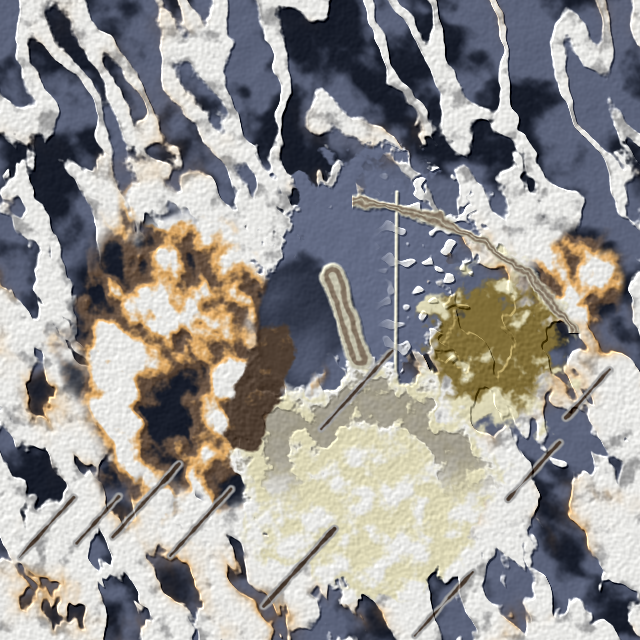
Write a Shadertoy shader that draws this texture.

```glsl
// Weathered mineral relief: pale veins over navy slate, rusty stains and a cream disc.
// Stretched, warped gradient noise makes the veins; distance functions place the larger
// forms; a height difference toward the light embosses everything with a fine grain.

const vec3 PALE  = vec3(0.91, 0.91, 0.90);
const vec3 GREY  = vec3(0.63, 0.63, 0.63);
const vec3 SLATE = vec3(0.36, 0.39, 0.48);
const vec3 INK   = vec3(0.09, 0.11, 0.16);
const vec3 UMBER = vec3(0.39, 0.31, 0.25);
const vec3 CREAM = vec3(0.86, 0.84, 0.71);
const vec3 OCHRE = vec3(0.86, 0.66, 0.40);
const vec3 OLIVE = vec3(0.50, 0.43, 0.22);
const vec2 ACROSS = vec2(0.92, 0.39);     // across the veins
const vec2 ALONG  = vec2(-0.39, 0.92);    // along the veins
const vec2 LIGHT  = vec2(-0.0022, 0.0026);
const vec2 DISC   = vec2(0.57, 0.25);
const vec2 ARC    = vec2(0.53, 0.25);
const float WARP = 0.07;
const float EDGE = 0.022;
const float GRAIN_FREQ = 145.0;
const float RELIEF = 0.20;
const int CRACKS = 9;

float hash(vec2 p) { return fract(sin(dot(p, vec2(127.1, 311.7))) * 43758.5453); }

float corner(vec2 cell, vec2 f, vec2 o) {
    vec2 g = vec2(hash(cell + o), hash(cell + o + 57.3)) * 2.0 - 1.0;
    return dot(g, f - o);
}

float noise(vec2 p) {
    vec2 i = floor(p), f = fract(p);
    vec2 u = f * f * f * (f * (f * 6.0 - 15.0) + 10.0);
    vec2 k = vec2(0.0, 1.0);
    return 1.4 * mix(mix(corner(i, f, k.xx), corner(i, f, k.yx), u.x),
                     mix(corner(i, f, k.xy), corner(i, f, k.yy), u.x), u.y);
}

float fbm(vec2 p) {
    float sum = 0.0, amp = 0.5;
    for (int i = 0; i < 4; i++) {
        sum += amp * noise(p);
        p = mat2(1.6, 1.2, -1.2, 1.6) * p + 7.1;
        amp *= 0.5;
    }
    return sum;
}

float segment(vec2 p, vec2 a, vec2 b) {
    vec2 d = b - a;
    return length(p - a - d * clamp(dot(p - a, d) / dot(d, d), 0.0, 1.0));
}

// Soft ellipse: 1 at the centre, 0 on the rim, negative outside
float spot(vec2 p, vec2 c, vec2 r) { return 1.0 - length((p - c) / r); }

float fill(float d, float soft) { return smoothstep(-soft, soft, d); }

// Colour in rgb, height in a
vec4 surface(vec2 p) {
    vec2 w = p + WARP * vec2(fbm(p * 5.0), fbm(p * 5.0 + 17.0));
    vec2 s = vec2(dot(w, ACROSS), dot(w, ALONG));
    float rough = fbm(p * 24.0 + 3.0);
    float tone = fbm(w * 7.0 + 31.0);
    float grain = noise(p * GRAIN_FREQ) + 0.5 * noise(p * GRAIN_FREQ * 0.45 + 9.0);

    // Looping veins above, ragged blotches below
    float top = smoothstep(0.62, 0.84, p.y + 0.3 * tone);
    float loops = 0.125 - abs(noise(s * vec2(13.0, 4.0) + 2.0));
    float blots = fbm(s * vec2(13.0, 6.5) + 5.0) + 0.06;
    float vein = mix(blots, loops, top) + 0.12 * rough;
    float mask = fill(vein, EDGE);
    vec3 dark = mix(INK, SLATE, smoothstep(-0.16, 0.10, tone - 0.3 * rough));
    vec3 light = mix(GREY, PALE, smoothstep(-0.22, 0.06, rough + vein * 0.8));
    vec3 col = mix(dark, light, mask);

    // Warm stain on vein edges, then the rusty field
    float warm = smoothstep(0.0, 0.3, fbm(p * 6.0 + 60.0)) * (1.0 - 0.7 * top);
    col = mix(col, mix(UMBER, OCHRE, mask), warm * exp(-abs(vein) * 14.0));
    float field = max(spot(p, vec2(0.27, 0.44), vec2(0.19, 0.25)),
                      spot(p, vec2(0.90, 0.56), vec2(0.09, 0.08)));
    float rust = smoothstep(0.0, 0.25, field + 0.9 * tone);
    float burn = fbm(s * vec2(11.0, 7.0) + 80.0) + 0.35 * rough;
    vec3 stain = mix(INK, UMBER, smoothstep(-0.24, -0.10, burn));
    stain = mix(stain, OCHRE, smoothstep(-0.06, 0.05, burn));
    stain = mix(stain, PALE, smoothstep(0.04, 0.15, burn));
    col = mix(col, stain, rust);
    float h = mix(mask, smoothstep(-0.2, 0.12, burn), rust);

    // Slate fan with pale flecks, a dark pocket and an olive patch
    float fan = fill(spot(p, vec2(0.58, 0.58), vec2(0.15, 0.17)) + 1.1 * rough, 0.08);
    float fleck = fill(noise(p * vec2(42.0, 60.0)) - 0.22, 0.06) * smoothstep(0.58, 0.66, p.x);
    col = mix(col, mix(SLATE * 1.08, PALE, fleck), fan);
    h = mix(h, fleck, fan);
    float pocket = fill(spot(w, vec2(0.48, 0.48), vec2(0.065, 0.10)) + 0.3 * rough, 0.12);
    col = mix(col, mix(INK, SLATE, 0.35 + tone), pocket);
    h *= 1.0 - pocket;
    float olive = fill(spot(p, vec2(0.77, 0.45), vec2(0.10, 0.12)) + 1.2 * rough, 0.14);
    col = mix(col, mix(OLIVE, CREAM, smoothstep(0.0, 0.25, rough + tone)), olive);

    // Cream disc with a worn ring
    float r = length((p - DISC) * vec2(0.85, 1.0)) + 0.09 * tone;
    float disc = fill(0.175 - r + 0.06 * rough, 0.006);
    float ring = fill(0.024 - abs(r - 0.125) + 0.09 * rough, 0.006) * smoothstep(0.2, 0.3, p.y);
    vec3 chalk = mix(CREAM, PALE, smoothstep(-0.1, 0.2, rough));
    col = mix(col, mix(chalk, mix(GREY, OLIVE, 0.3), ring * 0.85), disc);
    h = mix(h, 1.0 - 0.5 * ring, disc);

    // Long arc, upright seam, leaning bars
    float arc = abs(length(p - ARC) - 0.435 + 0.02 * rough) + step(p.x, 0.55) + step(p.y, 0.48);
    float seam = segment(p, vec2(0.618, 0.42), vec2(0.620, 0.70));
    float bar = segment(p, vec2(0.52, 0.57), vec2(0.56, 0.44)) + 0.01 * rough;
    float beam = segment(p, vec2(0.43, 0.46), vec2(0.38, 0.33)) + 0.03 * rough;
    col = mix(col, mix(UMBER * 0.8, OCHRE, smoothstep(0.05, 0.4, rough)), fill(0.032 - beam, 0.004));
    float line = max(fill(0.008 - arc, 0.003), fill(0.0025 - seam, 0.002));
    line = max(line, fill(0.019 - bar, 0.003));
    col = mix(col, mix(GREY, CREAM, 0.6), line);
    h = mix(h, 1.0, line);
    float groove = max(fill(0.004 - abs(bar - 0.008), 0.002), fill(0.002 - abs(arc - 0.003), 0.002));
    col = mix(col, UMBER, groove * 0.7);

    // Scattered diagonal cracks in the lower half
    for (int i = 0; i < CRACKS; i++) {
        float k = float(i);
        vec2 a = vec2(fract(k * 0.382 + 0.12), 0.42 * hash(vec2(k, 4.0)));
        vec2 b = a + vec2(0.10, 0.11) * (0.6 + hash(vec2(k, 9.0)));
        float d = segment(p, a, b) + 0.006 * rough;
        col = mix(col, GREY, fill(0.006 - d, 0.002));
        col = mix(col, UMBER * 0.7, fill(0.002 - d, 0.0015));
    }
    return vec4(col, h + 0.25 * grain * (0.35 + 0.65 * h) + 0.5 * rough);
}

void mainImage(out vec4 fragColor, in vec2 fragCoord) {
    vec2 p = fragCoord / iResolution.xy;
    vec4 here = surface(p);
    float slope = clamp(here.a - surface(p + LIGHT).a, -0.9, 0.9);
    vec3 col = here.rgb * (1.0 + RELIEF * slope) + RELIEF * slope;
    fragColor = vec4(clamp(col, 0.0, 1.0), 1.0);
}
```
